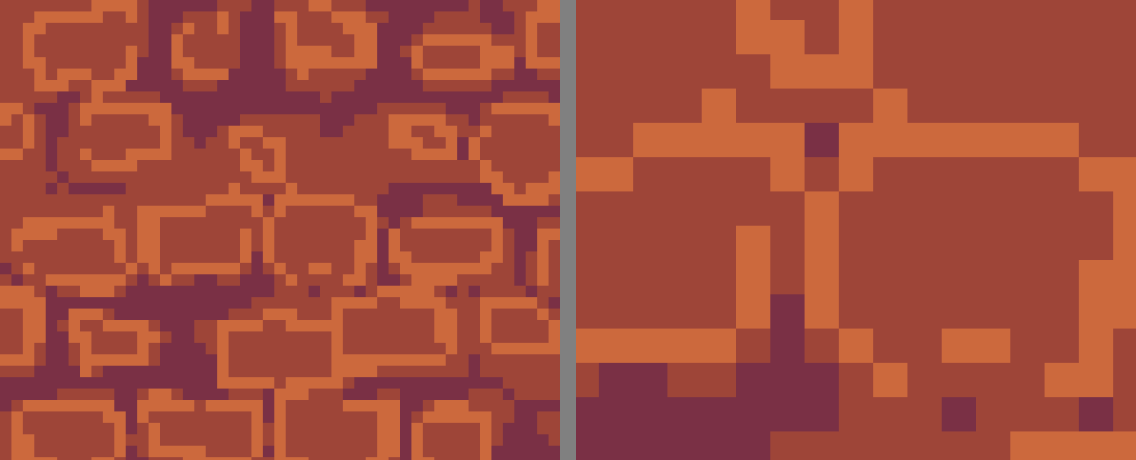
Left: the whole. Right: its middle third, enlarged.
A Shadertoy shader for this texture:

```glsl
// Draws chunky pixel-art cobbles: rust stones with orange rims and plum crevices.

const float TEXELS_ACROSS = 49.0;
const vec2 STONE_PITCH = vec2(11.5, 8.5);
const vec3 RUST = vec3(0.62, 0.27, 0.22);
const vec3 ORANGE = vec3(0.80, 0.41, 0.24);
const vec3 PLUM = vec3(0.48, 0.19, 0.27);

float hash(vec2 p) {
    return fract(sin(dot(p, vec2(127.1, 311.7))) * 43758.5453);
}

vec2 hash2(vec2 p) {
    return vec2(hash(p), hash(p + 37.3));
}

float valueNoise(vec2 p) {
    vec2 i = floor(p), f = fract(p);
    f = f * f * (3.0 - 2.0 * f);
    float low = mix(hash(i), hash(i + vec2(1, 0)), f.x);
    float high = mix(hash(i + vec2(0, 1)), hash(i + vec2(1, 1)), f.x);
    return mix(low, high, f.y);
}

float roundedBox(vec2 p, vec2 halfSize, float radius) {
    vec2 q = abs(p) - halfSize + radius;
    return length(max(q, 0.0)) + min(max(q.x, q.y), 0.0) - radius;
}

// Distance in texels to one stone of the staggered, jittered layout
float stoneDistance(vec2 p, vec2 id) {
    vec2 centre = id + 0.5 + vec2(0.5 * mod(id.y, 2.0), 0.0);
    centre = centre * STONE_PITCH + (hash2(id + 5.7) - 0.5) * vec2(4.0, 2.6);
    float size = hash(id + 11.9);
    vec2 halfSize = mix(vec2(2.4, 1.8), vec2(5.6, 3.8), sqrt(size));
    halfSize += (hash2(id + 23.1) - 0.5) * vec2(1.2, 0.8);
    float radius = min(halfSize.x, halfSize.y) * mix(0.55, 1.0, hash(id + 3.3));
    return roundedBox(p - centre, halfSize, radius);
}

// Distances to the nearest and second nearest stones
vec2 nearestStones(vec2 p) {
    vec2 base = floor(p / STONE_PITCH);
    vec2 nearest = vec2(100.0);
    for (int y = -1; y <= 1; y++) {
        for (int x = -1; x <= 1; x++) {
            float d = stoneDistance(p, base + vec2(x, y));
            nearest = d < nearest.x ? vec2(d, nearest.x)
                                    : vec2(nearest.x, min(nearest.y, d));
        }
    }
    return nearest;
}

// Flat colour of one texel
vec3 texelColour(vec2 texel) {
    vec2 p = texel + 0.5;
    vec2 wobble = vec2(valueNoise(p / 3.5), valueNoise(p / 3.5 + 61.0)) - 0.5;
    vec2 d = nearestStones(p + wobble * 2.0);

    float rimWidth = mix(0.5, 1.85, valueNoise(p / 4.0 + 17.0));
    if (d.x < 0.0 && d.x > -rimWidth) return ORANGE;

    float creviceWidth = mix(-3.2, 5.8, valueNoise(p / vec2(9.0, 5.0) + 83.0));
    if (d.x > 0.5 && d.y - d.x < creviceWidth) return PLUM;
    return RUST;
}

void mainImage(out vec4 fragColor, in vec2 fragCoord) {
    // Texel grid hangs from the top edge
    float texelsPerPixel = TEXELS_ACROSS / iResolution.x;
    vec2 p = vec2(fragCoord.x, iResolution.y - fragCoord.y) * texelsPerPixel;

    // Blend neighbouring texels across one pixel for smooth edges
    vec2 corner = floor(p - 0.5);
    vec2 blend = clamp((fract(p - 0.5) - 0.5) / texelsPerPixel + 0.5, 0.0, 1.0);
    vec3 upper = mix(texelColour(corner), texelColour(corner + vec2(1, 0)), blend.x);
    vec3 lower = mix(texelColour(corner + vec2(0, 1)), texelColour(corner + vec2(1, 1)), blend.x);
    fragColor = vec4(mix(upper, lower, blend.y), 1.0);
}
```
